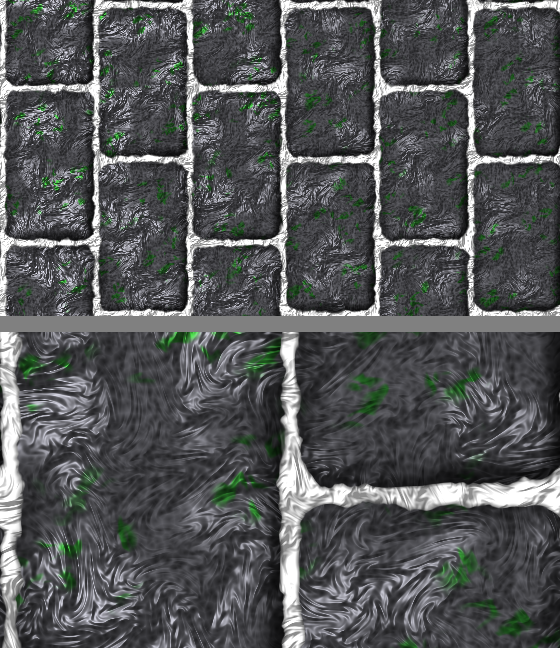
Top: the whole. Bottom: its middle third, enlarged.
Give the GLSL for this texture, as a Shadertoy shader.

```glsl
// Rough dark paving stones in six staggered columns, set in pale bumpy mortar.
// Rounded boxes with wobbling edges form the stones; warped layered sines give
// the relief that is lit from the upper left, cellular noise adds grain and moss.

vec2 hash2(vec2 p) {
    return fract(sin(vec2(dot(p, vec2(127.1, 311.7)), dot(p, vec2(269.5, 183.3)))) * 43758.5);
}

// Distance to the nearest scattered point
float cellular(vec2 p) {
    vec2 cell = floor(p), f = fract(p);
    float nearest = 2.0;
    for (int y = -1; y <= 1; y++)
        for (int x = -1; x <= 1; x++) {
            vec2 o = vec2(x, y);
            nearest = min(nearest, length(o + hash2(cell + o) - f));
        }
    return nearest;
}

// Layered sines, rotated and warped at every octave
float relief(vec2 p, int octaves) {
    float height = 0.0, amp = 0.5;
    p *= 18.0;
    for (int i = 0; i < octaves; i++) {
        p = mat2(1.5, 0.8, -0.8, 1.5) * p + 1.7;
        p += 0.5 * sin(p.yx + vec2(0.0, 1.3));
        height += amp * sin(p.x) * cos(p.y);
        amp *= 0.62;
    }
    return height;
}

vec2 slope(vec2 p) {
    vec2 e = vec2(0.0015, 0.0);
    float h = relief(p, 6);
    return vec2(relief(p + e.xy, 6) - h, relief(p + e.yx, 6) - h) / e.x;
}

float roundBox(vec2 p, vec2 halfSize, float radius) {
    vec2 q = abs(p) - halfSize + radius;
    return length(max(q, 0.0)) + min(max(q.x, q.y), 0.0) - radius;
}

vec3 stoneColor(vec2 p, vec2 local, float d, float gloss) {
    vec3 normal = normalize(vec3(-0.04 * slope(p), 1.0));
    float facing = max(dot(normal, normalize(vec3(-0.4, 0.45, 0.85))), 0.0);

    // Grainy dark base with shiny crinkled patches
    float grain = cellular(p * 110.0);
    float patches = smoothstep(-0.25, 0.4, relief(p * 0.6 + 3.0, 3) + 0.35 * gloss - 0.15);
    float tone = 0.13 + 0.15 * grain + 0.12 * facing;
    tone += patches * (0.25 + 0.4 * gloss) * pow(facing, 5.0);

    // Worn, rounded rim: darker overall, most of all at the lower right
    float rim = smoothstep(-0.035, 0.0, d);
    tone *= 1.0 - 0.45 * rim + 0.2 * rim * dot(local, vec2(-1.0, 1.0));

    // Ragged moss flecks
    float fleck = cellular(p * vec2(20.0, 26.0) + 0.6 * relief(p * 2.0, 4));
    float moss = smoothstep(0.34, 0.12, fleck) * smoothstep(-0.05, 0.25, relief(p * 0.7 + 9.0, 2));
    return tone * mix(vec3(0.98, 0.98, 1.04), vec3(0.4, 1.15, 0.4), moss);
}

vec3 mortarColor(vec2 p, float d) {
    float light = dot(slope(p * 1.3 + 5.0), vec2(0.7, -0.7));
    float tone = clamp(0.93 + 0.011 * light, 0.55, 1.0);
    return vec3(tone * mix(0.6, 1.0, smoothstep(0.0, 0.005, d)));
}

void mainImage(out vec4 fragColor, in vec2 fragCoord) {
    vec2 p = fragCoord / iResolution.y;

    // Staggered columns of upright stones
    vec2 pitch = vec2(0.2963, 0.489);
    float column = floor((p.x - 0.009) / pitch.x);
    float shift = mod(column, 2.0) < 0.5 ? 0.2315 : 0.006;
    vec2 grid = (p - vec2(0.009, shift)) / pitch;
    vec2 id = floor(grid);
    vec2 local = (fract(grid) - 0.5) * pitch;
    vec2 halfSize = 0.5 * pitch - vec2(0.0105, 0.0115);

    // Every stone has its own relief and outline
    vec2 seeded = p + 7.0 * hash2(id + 11.0);
    float d = roundBox(local, halfSize, 0.035) + 0.008 * relief(seeded * 1.8, 4);

    // Gloss fades towards the right
    float gloss = mix(1.0, 0.15, fragCoord.x / iResolution.x) + 0.3 * (hash2(id).x - 0.5);
    float edge = 1.0 / iResolution.y;
    vec3 color = mix(stoneColor(seeded, local / halfSize, d, gloss), mortarColor(p, d),
                     smoothstep(-edge, edge, d));
    fragColor = vec4(color, 1.0);
}
```
